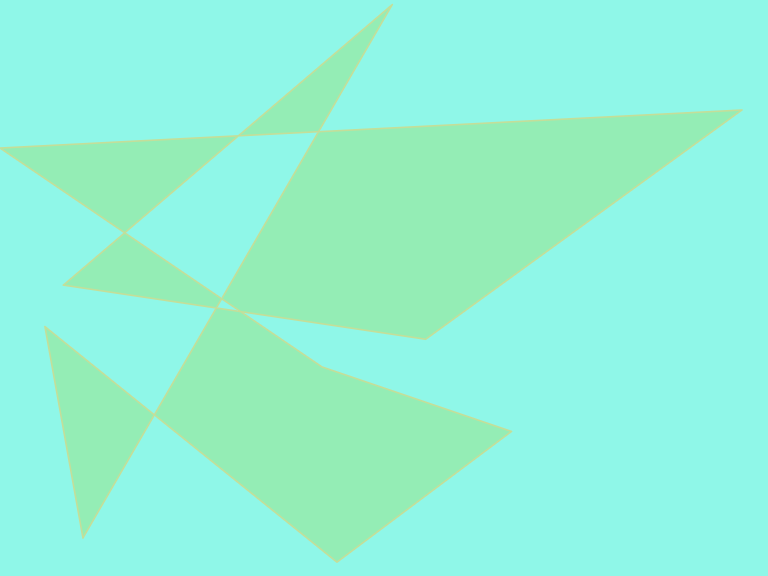
Give the GLSL for this background, as a Shadertoy shader.

```glsl
// A flat aqua field crossed by one self-intersecting, ten-cornered green polygon.
// An even-odd signed distance leaves the overlaps open; its absolute value
// gives the thin sand-coloured outline.

const int CORNERS = 10;
const vec3 AQUA  = vec3(0.56, 0.97, 0.91);
const vec3 GREEN = vec3(0.58, 0.93, 0.71);
const vec3 SAND  = vec3(0.77, 0.87, 0.60);
const float OUTLINE_HALF_WIDTH = 0.0014;

// Squared distance from p to the segment a-b
float segmentDistance2(vec2 p, vec2 a, vec2 b) {
    vec2 edge = b - a;
    vec2 toPoint = p - a;
    float along = clamp(dot(toPoint, edge) / dot(edge, edge), 0.0, 1.0);
    vec2 offset = toPoint - edge * along;
    return dot(offset, offset);
}

// True when a ray to the right of p crosses the segment a-b
bool rayCrosses(vec2 p, vec2 a, vec2 b) {
    if ((a.y > p.y) == (b.y > p.y)) return false;
    return p.x < mix(a.x, b.x, (p.y - a.y) / (b.y - a.y));
}

// Even-odd signed distance, negative inside
float polygonDistance(vec2 p, vec2 corners[CORNERS]) {
    float nearest2 = 1e6;
    float side = 1.0;
    for (int i = 0; i < CORNERS; i++) {
        vec2 a = corners[i];
        vec2 b = corners[(i + 1) % CORNERS];
        nearest2 = min(nearest2, segmentDistance2(p, a, b));
        if (rayCrosses(p, a, b)) side = -side;
    }
    return side * sqrt(nearest2);
}

// Smooth coverage of the region where distance is below zero
float coverage(float distance, float pixel) {
    return clamp(0.5 - distance / pixel, 0.0, 1.0);
}

void mainImage(out vec4 fragColor, in vec2 fragCoord) {
    float pixel = 1.0 / iResolution.y;
    vec2 p = fragCoord * pixel;

    // Corners in drawing order, in units of the canvas height
    vec2 corners[CORNERS] = vec2[CORNERS](
        vec2(0.681, 0.992), vec2(0.144, 0.066),
        vec2(0.078, 0.433), vec2(0.585, 0.024),
        vec2(0.888, 0.251), vec2(0.559, 0.363),
        vec2(0.000, 0.743), vec2(1.288, 0.809),
        vec2(0.739, 0.411), vec2(0.110, 0.505));

    float d = polygonDistance(p, corners);

    // Fill, then outline
    vec3 color = mix(AQUA, GREEN, coverage(d, pixel));
    color = mix(color, SAND, coverage(abs(d) - OUTLINE_HALF_WIDTH, pixel));
    fragColor = vec4(color, 1.0);
}
```
